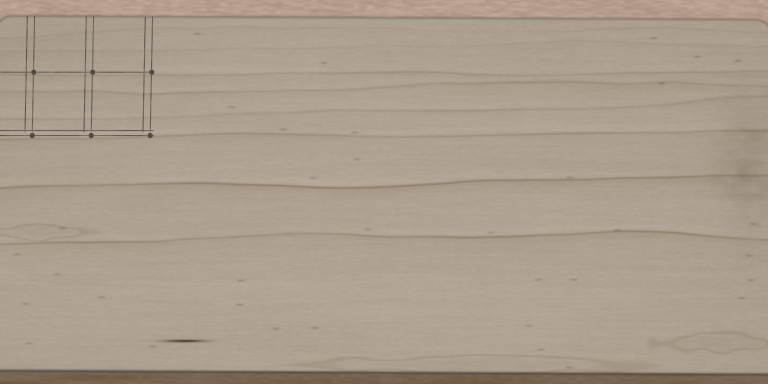
Write a Shadertoy shader that draws this texture.

```glsl
// A pale planed board between a pink strip above and a brown strip below.
// Growth rings are noise-bent lines over stretched grain noise; pencil layout
// lines, pin holes, a dark slit and small flecks are laid on top.

const vec3 WOOD_MID = vec3(0.660, 0.610, 0.550);
const vec3 WOOD_LIGHT = vec3(0.705, 0.655, 0.603);
const vec3 RING_BROWN = vec3(0.53, 0.44, 0.35);
const vec3 STRIP_PINK = vec3(0.72, 0.62, 0.55);
const vec3 STRIP_DARK = vec3(0.43, 0.34, 0.25);
const vec3 STRIP_GREY = vec3(0.48, 0.41, 0.34);
const vec3 PENCIL = vec3(0.27, 0.25, 0.23);
const float GRAIN = 0.030;         // contrast of the fine grain
const float RING_BEND = 0.030;     // wander of the growth rings
const float PENCIL_WIDTH = 0.0014; // half width of a pencil line
const float PENCIL_STEP = 0.1536;  // spacing of the layout columns
const float HOLE_RADIUS = 0.0068;

// Growth rings: height at the left edge, rise per unit, strength
const int RINGS = 9;
const vec3 RING[RINGS] = vec3[RINGS](
    vec3(0.915, 0.004, 0.22), vec3(0.872, 0.006, 0.25), vec3(0.808, 0.006, 0.55),
    vec3(0.757, 0.016, 0.50), vec3(0.692, 0.023, 0.45), vec3(0.635, 0.010, 0.70),
    vec3(0.505, 0.023, 0.95), vec3(0.372, 0.007, 0.85), vec3(0.205, 0.008, 0.10));

float hash(vec2 p) {
    vec3 q = fract(p.xyx * 0.1031);
    q += dot(q, q.yzx + 33.33);
    return fract((q.x + q.y) * q.z);
}

float noise(vec2 p) {
    vec2 i = floor(p), f = fract(p);
    f = f * f * (3.0 - 2.0 * f);
    return mix(mix(hash(i), hash(i + vec2(1, 0)), f.x),
               mix(hash(i + vec2(0, 1)), hash(i + vec2(1, 1)), f.x), f.y);
}

// Smooth coverage of a shape from its signed distance
float cover(float d) { return clamp(0.5 - d * iResolution.y, 0.0, 1.0); }

// 1 between a and b, with soft ends
float span(float x, float a, float b) {
    return smoothstep(a - 0.004, a + 0.004, x) * (1.0 - smoothstep(b - 0.004, b + 0.004, x));
}

// Outline of a ragged, stretched loop in the grain
float flame(vec2 p, vec2 center, vec2 size) {
    vec2 q = (p - center) / size;
    float d = length(q) + 0.7 * (noise(q * vec2(3.0, 1.2) + center * 40.0) - 0.5);
    return exp(-pow((d - 1.0) * 6.0, 2.0)) + 0.35 * (1.0 - smoothstep(0.3, 1.0, d));
}

vec3 board(vec2 p, float aspect) {
    // Broad tone, brightest below the middle and dimmer at the sides
    vec2 v = (p - vec2(0.46 * aspect, 0.40)) / vec2(0.5 * aspect, 0.6);
    float tone = 0.69 - 0.40 * dot(v, v) + 0.45 * (noise(p * vec2(1.5, 9.0)) - 0.5);
    vec3 col = mix(WOOD_MID, WOOD_LIGHT, clamp(tone, -0.25, 1.1));

    // Fine grain: long streaks and short fibres
    float streak = noise(p * vec2(5.0, 110.0)) + noise(p * vec2(16.0, 230.0) + 7.0) - 1.0;
    float fibre = noise(p * vec2(90.0, 260.0) + 31.0) - 0.5;
    col += GRAIN * (0.45 * streak + 0.6 * fibre);

    // Growth rings: pale above, crisp brown line, tan fading below
    for (int i = 0; i < RINGS; i++) {
        float seed = float(i) * 17.3;
        float bend = noise(vec2(p.x * 2.4 + seed, seed)) - 0.5
                   + 0.22 * (noise(vec2(p.x * 8.0, seed + 5.0)) - 0.5);
        float d = p.y - RING[i].x - RING[i].y * p.x - RING_BEND * bend;
        float power = RING[i].z * (0.65 + 0.6 * noise(vec2(p.x * 4.0, seed + 9.0)));
        float line = exp(-pow(d / 0.0036, 2.0));
        float below = d < 0.0 ? exp(d / 0.018) : 0.0;
        float above = exp(-pow((d - 0.014) / 0.010, 2.0));
        col += 0.014 * above * power;
        col = mix(col, RING_BROWN, power * max(0.60 * line, 0.24 * below));
    }

    // Looping figure at the left, the lower right and the bottom edge
    float figure = flame(p, vec2(0.10, 0.392), vec2(0.12, 0.020))
                 + flame(p, vec2(1.87, 0.108), vec2(0.14, 0.022))
                 + flame(p, vec2(1.25, 0.050), vec2(0.34, 0.022));
    col = mix(col, RING_BROWN, 0.27 * min(figure, 1.0));

    // Scattered flecks and a grey smudge near the right edge
    vec2 cell = p * vec2(9.0, 16.0), id = floor(cell);
    vec2 off = (fract(cell) - 0.3 - 0.4 * vec2(hash(id), hash(id + 41.0))) / vec2(9.0, 16.0);
    float fleck = exp(-dot(off * vec2(110.0, 300.0), off * vec2(110.0, 300.0)));
    col -= 0.09 * fleck * step(0.88, hash(id + 83.0));
    vec2 s = (p - vec2(aspect - 0.05, 0.58)) / vec2(0.08, 0.16);
    col -= 0.055 * exp(-dot(s, s)) * (0.5 + noise(p * vec2(30.0, 45.0)));

    // Short dark slit
    vec2 slit = (p - vec2(0.482, 0.112)) / vec2(0.052, 0.0036);
    return mix(col, vec3(0.22, 0.18, 0.11), 0.85 * exp(-dot(slit, slit)));
}

vec3 pencilLayout(vec3 col, vec2 p) {
    float ink = 0.0, holes = 0.0;
    float lean = 0.02 * (p.y - 0.65);
    for (int i = 0; i < 3; i++) {
        float x = 0.084 + PENCIL_STEP * float(i);
        float pair = min(abs(p.x - x - lean), abs(p.x - x + 0.019 - lean));
        ink = max(ink, cover(pair - PENCIL_WIDTH) * span(p.y, 0.655, 0.96));
        holes = max(holes, cover(length(p - vec2(x + 0.004, 0.812)) - HOLE_RADIUS));
        holes = max(holes, cover(length(p - vec2(x, 0.647)) - HOLE_RADIUS));
    }
    float rows = min(abs(p.y - 0.812), min(abs(p.y - 0.660), abs(p.y - 0.647)));
    ink = max(ink, cover(rows - PENCIL_WIDTH) * span(p.x, -0.1, 0.40));
    ink *= 0.50 + 0.35 * noise(p * 60.0);
    return mix(col, PENCIL, max(ink, 0.88 * holes));
}

void mainImage(out vec4 fragColor, in vec2 fragCoord) {
    vec2 p = fragCoord / iResolution.y;
    float aspect = iResolution.x / iResolution.y;

    // Board outline, slightly tilted, rounded at the top corners
    vec2 b = vec2(p.x - 0.5 * aspect, p.y + 0.005 * p.x - 0.497);
    float r = b.y > 0.0 ? 0.045 : 0.004;
    vec2 q = abs(b) - vec2(0.5 * aspect + 0.012, 0.462) + r;
    float edge = length(max(q, 0.0)) + min(max(q.x, q.y), 0.0) - r;

    // Strips behind the board
    float speck = noise(p * vec2(55.0, 200.0)) - 0.5;
    vec3 pink = STRIP_PINK + 0.07 * speck + 0.04 * (noise(vec2(p.x * 6.0, p.y * 90.0 + p.x * 9.0)) - 0.5);
    vec3 brown = mix(STRIP_DARK, STRIP_GREY, noise(p * vec2(4.0, 60.0))) + 0.04 * speck;
    vec3 strips = p.y > 0.5 ? pink : brown;

    vec3 col = mix(strips, pencilLayout(board(p, aspect), p), cover(edge));
    float seam = exp(-pow(edge / 0.004, 2.0)) * (p.y > 0.5 ? 0.30 : 0.60);
    fragColor = vec4(mix(col, PENCIL, seam), 1.0);
}
```
